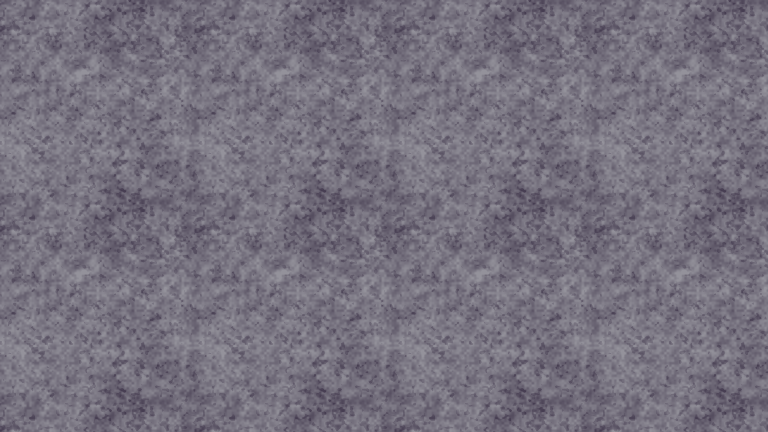
Give the GLSL for this texture, as a Shadertoy shader.

```glsl
// Weathered violet-grey stone, built as a square tile that repeats seamlessly.
// Wrapping value noise gives the mottling, thresholded noise the dark pits,
// and soft wrapped blobs the broad stains and pale worn areas.

const float TILES_DOWN = 2.16;
const vec3 DARK_STONE = vec3(0.34, 0.31, 0.38);
const vec3 PALE_STONE = vec3(0.54, 0.53, 0.57);

float hash(vec2 p) {
    return fract(sin(dot(p, vec2(127.1, 311.7))) * 43758.5453);
}

// Value noise that wraps over one tile of cells x cells
float tileNoise(vec2 uv, float cells, float seed) {
    vec2 p = uv * cells;
    vec2 i = floor(p);
    vec2 f = fract(p);
    f = f * f * (3.0 - 2.0 * f);
    vec2 lo = mod(i, cells) + seed;
    vec2 hi = mod(i + 1.0, cells) + seed;
    float bottom = mix(hash(lo), hash(vec2(hi.x, lo.y)), f.x);
    float top = mix(hash(vec2(lo.x, hi.y)), hash(hi), f.x);
    return mix(bottom, top, f.y);
}

// Zero-centred sum of octaves; a gain above one favours fine detail
float mottling(vec2 uv, float cells, float amplitude, float gain) {
    float sum = 0.0;
    for (int octave = 0; octave < 5; octave++) {
        sum += amplitude * (tileNoise(uv, cells, 7.3 * float(octave)) - 0.5);
        uv += vec2(0.137, 0.271);  // keeps the lattices from lining up
        cells *= 2.0;
        amplitude *= gain;
    }
    return sum;
}

// Soft round stain, using the shortest distance across tile borders
float blob(vec2 uv, vec2 center, vec2 radius) {
    vec2 d = uv - center;
    d = (d - floor(d + 0.5)) / radius;
    return exp(-dot(d, d));
}

// Small irregular pits, denser where the surface is more worn
float pits(vec2 uv, float cells, float wear) {
    float grain = 0.6 * tileNoise(uv, cells, 41.7)
                + 0.4 * tileNoise(uv + 0.173, cells * 2.0, 53.1);
    float threshold = 0.65 - 0.13 * wear;
    return smoothstep(threshold, threshold + 0.14, grain);
}

void mainImage(out vec4 fragColor, in vec2 fragCoord) {
    // Tile units, counted from the upper left corner
    vec2 uv = vec2(fragCoord.x, iResolution.y - fragCoord.y)
            / iResolution.y * TILES_DOWN;

    // Ragged outlines for the stains
    vec2 warp = vec2(tileNoise(uv, 12.0, 17.9), tileNoise(uv, 12.0, 29.3)) - 0.5;
    vec2 ragged = uv + 0.09 * warp;

    // Broad stains and worn areas
    float stain = blob(ragged, vec2(0.72, 0.11), vec2(0.24, 0.25))
                + 0.45 * blob(ragged, vec2(0.43, 0.68), vec2(0.11, 0.20));
    float worn = blob(ragged, vec2(0.15, 0.82), vec2(0.20, 0.26))
               + 0.5 * blob(ragged, vec2(0.92, 0.58), vec2(0.17, 0.22));
    float paleMark = blob(uv + 0.025 * warp, vec2(0.655, 0.295), vec2(0.026, 0.030));

    // Combine everything into one tone
    float wear = stain + 0.8 * (tileNoise(uv, 6.0, 63.5) - 0.5);
    float tone = 0.68 + mottling(uv, 5.0, 0.28, 1.2);
    tone += 0.13 * worn - 0.16 * stain + 0.38 * paleMark;
    tone -= 0.43 * pits(uv, 42.0, wear) * (1.0 - 0.8 * paleMark);

    fragColor = vec4(mix(DARK_STONE, PALE_STONE, clamp(tone, -0.3, 1.2)), 1.0);
}
```
